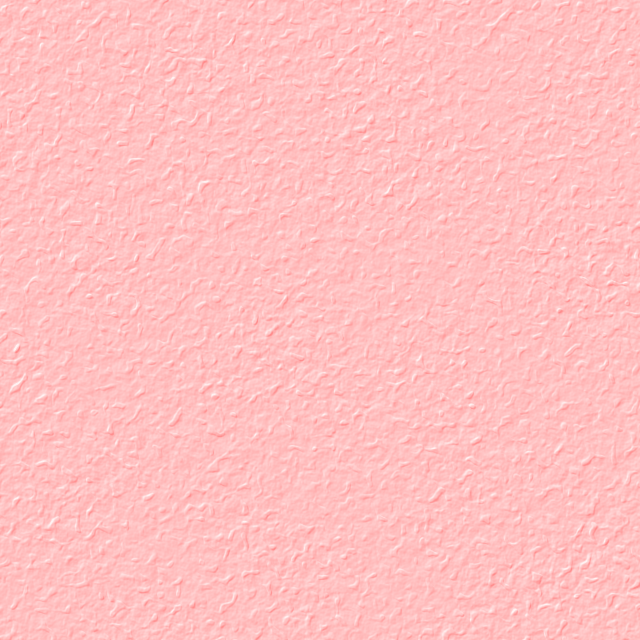
Reproduce this texture procedurally as a three.js fragment shader.

```glsl
varying vec2 vUv;

const vec3 PLASTER_PINK = vec3(1.0, 0.753, 0.753);
const vec3 RELIEF_TINT = vec3(0.0, 1.0, 1.0);
const vec2 LIGHT_DIRECTION = vec2(-0.6, 0.8);
const float RELIEF_CONTRAST = 0.054;
const float SLOPE_STEP = 0.0012;
const float SLOPE_LIMIT = 3.6;
const float SWELL_SCALE = 30.0;
const float SWELL_WEIGHT = 0.25;
const float LUMP_SCALE = 60.0;
const float LUMP_WEIGHT = 0.42;
const float GRIT_SCALE = 118.0;
const float GRIT_WEIGHT = 0.6;
const float GRAIN_SCALE = 225.0;
const float GRAIN_WEIGHT = 0.42;
const float CRUMB_SCALE = 74.0;
const float CRUMB_WEIGHT = 0.55;
const float WARP_SCALE = 45.0;
const float WARP_AMOUNT = 0.006;
const float PATCH_SCALE = 6.0;
const float PATCH_VARIATION = 0.45;

// Pseudo-random unit gradient for a lattice corner
vec2 cornerGradient(vec2 cell) {
  vec3 q = fract(cell.xyx * vec3(0.1031, 0.1030, 0.0973));
  q += dot(q, q.yzx + 33.33);
  float angle = 6.2831853 * fract((q.x + q.y) * q.z);
  return vec2(cos(angle), sin(angle));
}

// Smooth gradient noise, centred on zero
float gradientNoise(vec2 p) {
  vec2 cell = floor(p);
  vec2 f = fract(p);
  vec2 blend = f * f * f * (f * (f * 6.0 - 15.0) + 10.0);
  float a = dot(cornerGradient(cell), f);
  float b = dot(cornerGradient(cell + vec2(1.0, 0.0)), f - vec2(1.0, 0.0));
  float c = dot(cornerGradient(cell + vec2(0.0, 1.0)), f - vec2(0.0, 1.0));
  float d = dot(cornerGradient(cell + vec2(1.0, 1.0)), f - vec2(1.0, 1.0));
  return mix(mix(a, b, blend.x), mix(c, d, blend.x), blend.y);
}

vec2 rotate(vec2 p, float angle) {
  float c = cos(angle);
  float s = sin(angle);
  return vec2(c * p.x - s * p.y, s * p.x + c * p.y);
}

// One rotated noise layer; the weight sets its slope at any scale
float reliefLayer(vec2 p, float scale, float weight, float angle) {
  return gradientNoise(rotate(p, angle) * scale + angle * 17.0) * weight / scale;
}

// Plaster surface: layered roughness with raised crumbs on top
float plasterHeight(vec2 p) {
  vec2 warp = vec2(gradientNoise(p * WARP_SCALE + 7.3),
                   gradientNoise(p * WARP_SCALE + 91.7));
  vec2 q = p + WARP_AMOUNT * warp;
  float height = reliefLayer(q, SWELL_SCALE, SWELL_WEIGHT, 0.4);
  height += reliefLayer(q, LUMP_SCALE, LUMP_WEIGHT, 1.1);
  height += reliefLayer(q, GRIT_SCALE, GRIT_WEIGHT, 2.0);
  height += reliefLayer(p, GRAIN_SCALE, GRAIN_WEIGHT, 2.7);

  float crumb = gradientNoise(rotate(q, 0.75) * CRUMB_SCALE + 53.0);
  height += smoothstep(0.08, 0.45, crumb) * CRUMB_WEIGHT / CRUMB_SCALE;
  return height;
}

void main() {
  // Slope towards the light
  vec2 offset = LIGHT_DIRECTION * SLOPE_STEP;
  float rise = plasterHeight(vUv - offset) - plasterHeight(vUv + offset);
  float slope = rise / (2.0 * SLOPE_STEP);

  // Broad smoother and rougher areas
  float roughness = 1.0 + PATCH_VARIATION * gradientNoise(vUv * PATCH_SCALE + 21.0);
  slope = clamp(slope * roughness, -SLOPE_LIMIT, SLOPE_LIMIT);

  vec3 color = PLASTER_PINK + RELIEF_TINT * slope * RELIEF_CONTRAST;
  gl_FragColor = vec4(clamp(color, 0.0, 1.0), 1.0);
}
```
